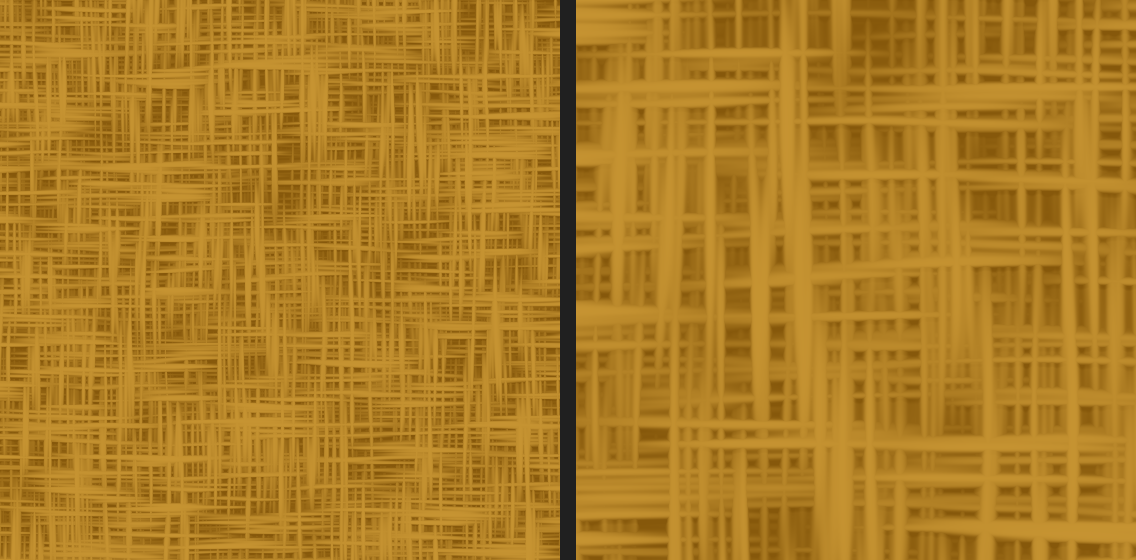
Left: the whole. Right: its middle third, enlarged.
Write a WebGL 1 fragment shader that draws this texture.

```glsl
precision highp float;

uniform vec2 u_resolution;

const vec3 GAP_COLOR = vec3(0.525, 0.345, 0.042);
const vec3 THREAD_COLOR = vec3(0.778, 0.580, 0.196);

// Noise cells per canvas: x along the thread, y across it
const vec2 BAND_CELLS = vec2(3.3, 23.7);
const vec2 SLUB_CELLS = vec2(5.1, 63.3);
const vec2 YARN_CELLS = vec2(6.3, 124.6);
const vec2 FIBER_CELLS = vec2(8.7, 201.4);
const vec4 OCTAVE_WEIGHTS = vec4(0.45, 0.80, 1.00, 0.65);

const vec2 WOBBLE_CELLS = vec2(3.0, 5.0);
const float WOBBLE = 0.006;
const float NOISE_DEVIATION = 0.215;
const float LOGISTIC_SLOPE = 1.7;
const float SHADOW_OFFSET = 0.003;
const float SHADOW_STRENGTH = 0.35;
const float WEFT_SEED = 3.7;
const float WARP_SEED = 41.3;

vec2 gradientAt(vec2 cell) {
  float h = fract(sin(dot(cell, vec2(127.1, 311.7))) * 43758.545);
  float angle = 6.28318 * h;
  return vec2(cos(angle), sin(angle));
}

float gradientNoise(vec2 p) {
  vec2 cell = floor(p);
  vec2 f = p - cell;
  vec2 blend = f * f * f * (f * (f * 6.0 - 15.0) + 10.0);
  vec2 right = vec2(1.0, 0.0);
  vec2 up = vec2(0.0, 1.0);
  float a = dot(gradientAt(cell), f);
  float b = dot(gradientAt(cell + right), f - right);
  float c = dot(gradientAt(cell + up), f - up);
  float d = dot(gradientAt(cell + 1.0), f - 1.0);
  return mix(mix(a, b, blend.x), mix(c, d, blend.x), blend.y);
}

// Octave that fades out once its cells are too fine for the canvas
float octave(vec2 p, vec2 cells, float seed) {
  float density = cells.y / min(u_resolution.x, u_resolution.y);
  float visible = 1.0 - smoothstep(0.45, 0.75, density);
  return visible * gradientNoise(p * cells + seed);
}

// Thread height, spread evenly over 0 to 1; threads run along x
float threadHeight(vec2 p, float seed) {
  p.y += WOBBLE * gradientNoise(p * WOBBLE_CELLS + seed);
  vec4 layers = vec4(
    octave(p, BAND_CELLS, seed),
    octave(p, SLUB_CELLS, seed + 11.3),
    octave(p, YARN_CELLS, seed + 23.9),
    octave(p, FIBER_CELLS, seed + 37.1));
  float deviations = dot(layers, OCTAVE_WEIGHTS)
    / (NOISE_DEVIATION * length(OCTAVE_WEIGHTS));
  return 1.0 / (1.0 + exp(-LOGISTIC_SLOPE * deviations));
}

void main() {
  vec2 uv = gl_FragCoord.xy / u_resolution;

  // The higher of the crossing threads covers the other
  float weft = threadHeight(uv, WEFT_SEED);
  float warp = threadHeight(uv.yx, WARP_SEED);
  float cover = max(weft, warp);

  // Weft threads cast a thin shadow into the gaps below them
  float weftAbove = threadHeight(uv + vec2(0.0, SHADOW_OFFSET), WEFT_SEED);
  float shadow = SHADOW_STRENGTH * max(weftAbove - cover, 0.0);

  float tone = clamp(cover - shadow, 0.0, 1.0);
  gl_FragColor = vec4(mix(GAP_COLOR, THREAD_COLOR, tone), 1.0);
}
```
